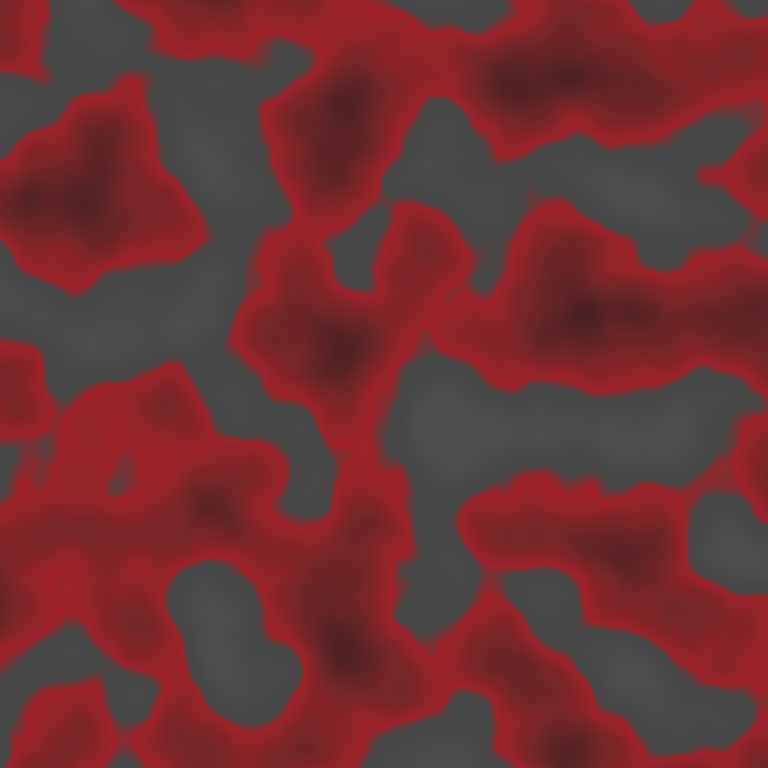
Reproduce this texture procedurally as a WebGL 1 fragment shader.

```glsl
precision highp float;

uniform vec2 u_resolution;

#define CELLS 6.5          // coarse noise cells across the canvas
#define ROUGHNESS 0.3      // amplitude ratio between octaves
#define SPREAD 0.2265      // standard deviation of the summed noise
#define LEVEL_STEP 0.1     // height of one terrace
#define SHORE_LOW -0.62    // grey ends here
#define SHORE_HIGH -0.2    // brightest red starts here
#define WINE_LEVEL 1.04
#define PEAK_LEVEL 3.0

const vec3 GREY_EDGE = vec3(0.282, 0.280, 0.280);
const vec3 GREY_CORE = vec3(0.315, 0.310, 0.310);
const vec3 BRIGHT_RED = vec3(0.62, 0.138, 0.165);
const vec3 WINE_RED = vec3(0.47, 0.145, 0.160);
const vec3 DARK_RED = vec3(0.27, 0.125, 0.135);

// Random unit gradient at a lattice point
vec2 gradientAt(vec2 cell) {
  vec3 q = fract(cell.xyx * vec3(0.1031, 0.1030, 0.0973));
  q += dot(q, q.yzx + 33.33);
  float angle = 6.2832 * fract((q.x + q.y) * q.z);
  return vec2(cos(angle), sin(angle));
}

float gradientNoise(vec2 p) {
  vec2 cell = floor(p);
  vec2 f = p - cell;
  vec2 w = f * f * f * (f * (f * 6.0 - 15.0) + 10.0);
  vec2 e = vec2(1.0, 0.0);
  float bottom = mix(dot(gradientAt(cell), f),
                     dot(gradientAt(cell + e.xy), f - e.xy), w.x);
  float top = mix(dot(gradientAt(cell + e.yx), f - e.yx),
                  dot(gradientAt(cell + e.xx), f - e.xx), w.x);
  return mix(bottom, top, w.y);
}

// Layered noise, each octave turned to hide the lattice
float terrain(vec2 p) {
  mat2 turn = mat2(0.8, 0.6, -0.6, 0.8);
  float sum = 0.0;
  float amplitude = 1.0;
  for (int i = 0; i < 3; i++) {
    sum += amplitude * gradientNoise(p);
    p = turn * p * 2.0 + 17.3;
    amplitude *= ROUGHNESS;
  }
  return sum / SPREAD;
}

// Faint terraces with softened risers
float terrace(float h) {
  float s = h / LEVEL_STEP;
  return (floor(s) + smoothstep(0.2, 0.8, fract(s))) * LEVEL_STEP;
}

vec3 palette(float h) {
  vec3 grey = mix(GREY_CORE, GREY_EDGE, smoothstep(-2.8, SHORE_LOW, h));
  vec3 red = mix(BRIGHT_RED, WINE_RED,
                 clamp((h - SHORE_HIGH) / (WINE_LEVEL - SHORE_HIGH), 0.0, 1.0));
  red = mix(red, DARK_RED,
            clamp((h - WINE_LEVEL) / (PEAK_LEVEL - WINE_LEVEL), 0.0, 1.0));
  float shore = clamp((h - SHORE_LOW) / (SHORE_HIGH - SHORE_LOW), 0.0, 1.0);
  return mix(grey, red, shore);
}

void main() {
  vec2 p = gl_FragCoord.xy / min(u_resolution.x, u_resolution.y);
  float height = terrace(terrain(p * CELLS + 41.7));
  gl_FragColor = vec4(palette(height), 1.0);
}
```
